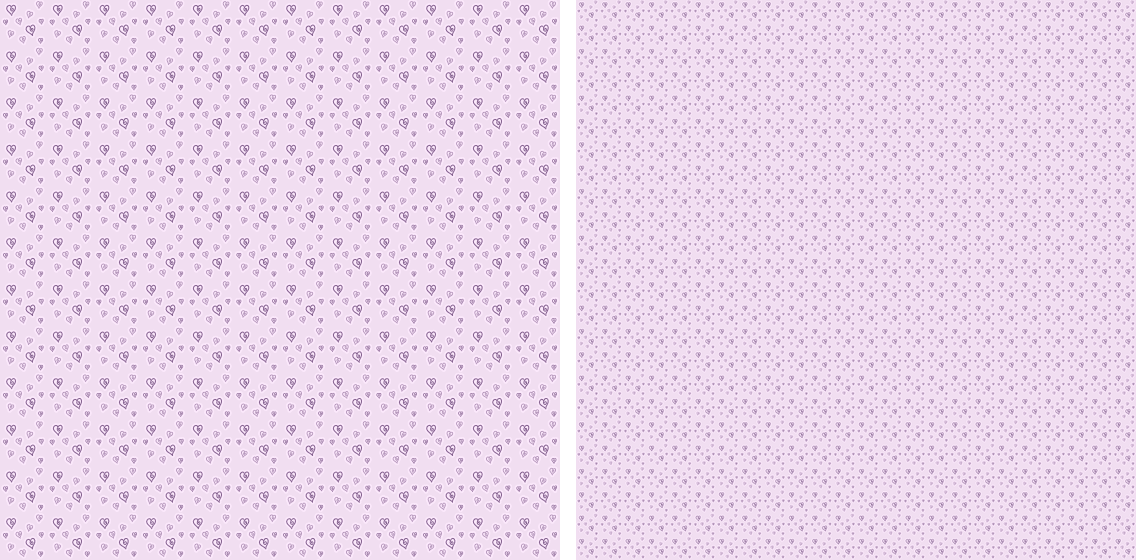
Left, the tile; right, the same tile 2 across and 2 down.
A WebGL 1 fragment shader for this pattern:

```glsl
precision highp float;
// Tiled swirl hearts: a 12 by 12 grid of identical cells, each with ten hearts.
// Every heart is one stroke, a heart outline that winds into a spiral, drawn by
// the distance to its short segments. Offsets wrap, so the cells join seamlessly.
uniform vec2 u_resolution;

// Point on the stroke: s in 0..1 runs from the cleft round the left lobe, the
// tip and the right lobe; s in 1..1.5 winds into the spiral.
vec2 swirlHeart(float s) {
  vec2 p;
  if (s < 1.0) {
    float t = 6.28319 * (1.0 - s);
    float x = sin(t);
    p.x = x * x * x;
    p.y = (13.0 * cos(t) - 5.0 * cos(2.0 * t) - 2.0 * cos(3.0 * t) - cos(4.0 * t)) / 16.0;
  } else {
    float wind = (s - 1.0) * 2.0;
    float angle = 2.34 + 7.2 * wind;
    p = vec2(0.28, 0.02) + mix(0.42, 0.08, wind) * vec2(cos(angle), sin(angle));
  }
  p.y = (p.y + 0.15) * 1.25;
  p.x += 0.1 * p.y * p.y - 0.04; // lean of the tip
  return p;
}

float segmentDistance(vec2 p, vec2 a, vec2 b) {
  vec2 ab = b - a;
  float along = clamp(dot(p - a, ab) / max(dot(ab, ab), 1e-6), 0.0, 1.0);
  return length(p - a - ab * along);
}

// Paints one heart with a pale halo; lengths are in cell units
void paintHeart(inout vec3 color, vec2 cell, vec2 center, float radius,
                float tilt, float halfWidth, vec3 ink) {
  vec2 p = (fract(cell - center + 0.5) - 0.5) / radius;
  if (dot(p, p) > 7.0) return;
  float c = cos(tilt), s = sin(tilt);
  p = mat2(c, -s, s, c) * p;

  float d = 10.0;
  vec2 previous = swirlHeart(0.0);
  for (int i = 1; i <= 42; i++) {
    vec2 next = swirlHeart(float(i) / 28.0);
    d = min(d, segmentDistance(p, previous, next));
    previous = next;
  }
  d *= radius;

  float soft = 14.0 / min(u_resolution.x, u_resolution.y);
  float halo = 1.0 - smoothstep(0.038, 0.058, d);
  color = mix(color, vec3(0.985, 0.91, 0.985), halo);
  color = mix(color, ink, clamp((halfWidth - d) / soft + 0.5, 0.0, 1.0));
}

void main() {
  vec2 cell = fract(gl_FragCoord.xy / u_resolution * 12.0);
  vec3 color = vec3(0.946, 0.872, 0.946);
  vec3 dark = vec3(0.44, 0.29, 0.49);
  vec3 mid = vec3(0.55, 0.41, 0.59);
  vec3 pale = vec3(0.64, 0.51, 0.67);

  // Two large hearts
  paintHeart(color, cell, vec2(0.240, 0.780), 0.094, 0.02, 0.009, dark);
  paintHeart(color, cell, vec2(0.665, 0.345), 0.096, 0.22, 0.009, dark);

  // Five small hearts
  paintHeart(color, cell, vec2(0.840, 0.895), 0.061, -0.15, 0.007, pale);
  paintHeart(color, cell, vec2(0.630, 0.685), 0.060, -0.35, 0.007, pale);
  paintHeart(color, cell, vec2(0.410, 0.535), 0.061, 0.25, 0.007, pale);
  paintHeart(color, cell, vec2(0.225, 0.270), 0.060, -0.35, 0.007, pale);
  paintHeart(color, cell, vec2(0.490, 0.145), 0.061, 0.20, 0.007, pale);

  // Three tiny hearts
  paintHeart(color, cell, vec2(0.120, 0.520), 0.045, 0.05, 0.007, mid);
  paintHeart(color, cell, vec2(0.885, 0.535), 0.045, 0.10, 0.007, mid);
  paintHeart(color, cell, vec2(0.870, 0.125), 0.045, -0.05, 0.007, mid);

  gl_FragColor = vec4(color, 1.0);
}
```
